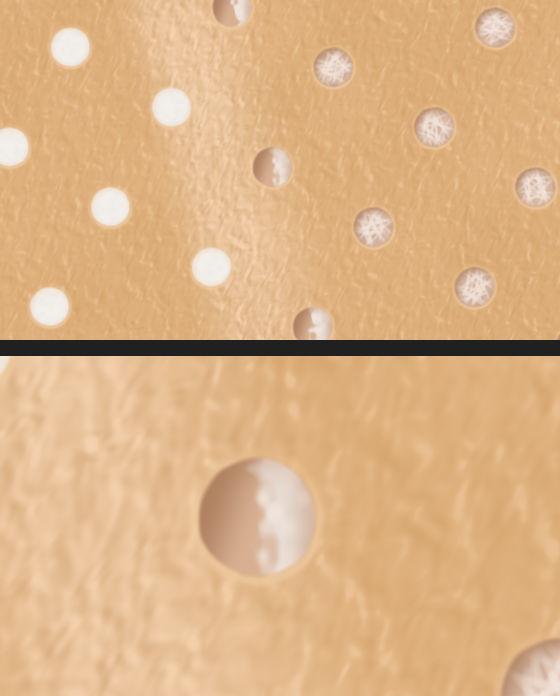
Top, the full canvas; bottom, a detail of the centre.
Reproduce this pattern procedurally as a Shadertoy shader.

```glsl
#define LEATHER vec3(0.868, 0.686, 0.482)
#define SHEEN vec3(0.920, 0.780, 0.635)
#define LIP vec3(0.930, 0.785, 0.620)
#define SHADOW vec3(0.690, 0.510, 0.385)
#define BACKING vec3(0.945, 0.930, 0.910)
#define FELT vec3(0.835, 0.715, 0.635)
#define STRAND vec3(0.950, 0.895, 0.860)
#define HOLE_RADIUS 0.0575
#define STEP_A vec2(0.2972, -0.1765)
#define STEP_B vec2(-0.1790, -0.2935)
#define ORIGIN vec2(-0.0225, 0.0086)
#define GRAIN_SCALE 46.0

float hash(vec2 p) {
    vec3 q = fract(vec3(p.xyx) * 0.1031);
    q += dot(q, q.yzx + 33.33);
    return fract((q.x + q.y) * q.z);
}

float noise(vec2 p) {
    vec2 i = floor(p), f = fract(p);
    f = f * f * (3.0 - 2.0 * f);
    return mix(mix(hash(i), hash(i + vec2(1, 0)), f.x),
               mix(hash(i + vec2(0, 1)), hash(i + vec2(1, 1)), f.x), f.y);
}

// Pebbled surface height, with cells slightly elongated along a diagonal
float grainHeight(vec2 p) {
    vec2 q = mat2(0.86, 0.50, -0.50, 0.86) * p * GRAIN_SCALE * vec2(1.25, 0.8) + 80.0;
    q += 0.9 * vec2(noise(q * 0.6 + 11.0), noise(q * 0.6 + 37.0));
    return 0.65 * noise(q) + 0.35 * noise(q * 2.1 + 19.0);
}

vec3 leather(vec2 p) {
    float across = p.x + 0.25 * p.y;
    float sheen = smoothstep(-0.38, -0.23, across) * (1.0 - smoothstep(-0.17, 0.10, across));
    vec2 toLight = vec2(0.0045, 0.0030);
    float relief = grainHeight(p + toLight) - grainHeight(p - toLight);
    float flecks = smoothstep(0.12, 0.42, relief);
    float cloud = noise(p * 5.0 + 23.0) - 0.5;

    vec3 col = mix(LEATHER, SHEEN, sheen * (0.72 + 0.35 * cloud));
    col += vec3(0.020, 0.025, 0.030) * cloud;
    col += vec3(0.055, 0.075, 0.095) * relief * (1.0 + 1.1 * sheen);
    col = mix(col, SHEEN + 0.03, flecks * (0.32 + 0.35 * sheen));
    return col;
}

// Crossing, gently curved fibres; q spans the unit disc
float fibres(vec2 q, float seed) {
    float cover = 0.0;
    for (int i = 0; i < 20; i++) {
        vec2 key = vec2(float(i) + 1.0, seed * 71.0 + 5.0);
        float angle = 6.2832 * hash(key);
        vec2 dir = vec2(cos(angle), sin(angle));
        float along = dot(q, dir);
        float offset = 1.1 * (hash(key + 17.0) - 0.5);
        float bend = 0.7 * (hash(key + 31.0) - 0.5);
        float d = abs(dot(q, vec2(-dir.y, dir.x)) - offset - bend * along * along);
        float reach = smoothstep(-0.55, -0.25, along + 0.5 * hash(key + 47.0));
        cover += 0.62 * reach * (1.0 - smoothstep(0.015, 0.11, d));
    }
    return 1.0 - exp(-cover);
}

// Fill of one hole: plain backing, half-lit wall, or fibrous felt
vec3 holeFill(vec2 q, float side, float seed) {
    float r = length(q);
    float rimShade = smoothstep(0.45, 1.0, r) * smoothstep(-0.35, 0.9, dot(q, vec2(-0.65, 0.76)));
    float rough = noise(q * 4.0 + seed * 50.0) - 0.5;

    if (side < -0.5) {
        vec3 col = BACKING + 0.02 * rough;
        return mix(col, SHEEN, 0.28 * smoothstep(0.72, 1.05, r) + 0.12 * rimShade);
    }
    if (side < 0.5) {
        float edge = q.x + 0.12 * q.y + 0.45 * rough - 0.20 * (seed - 0.5);
        vec3 wall = mix(SHADOW, vec3(0.84, 0.69, 0.57), smoothstep(-1.0, 0.05, q.x - 0.35 * q.y));
        vec3 lit = mix(BACKING - vec3(0.02, 0.05, 0.06), FELT, smoothstep(0.35, 1.1, q.x));
        vec3 col = mix(wall, lit + 0.05 * rough, smoothstep(-0.14, 0.18, edge));
        return mix(col, SHADOW, 0.35 * rimShade);
    }
    vec3 col = mix(FELT + 0.08 * rough, STRAND, fibres(q, seed) * (1.0 - 0.45 * smoothstep(0.65, 1.0, r)));
    return mix(col, SHADOW, 0.60 * rimShade + 0.18 * smoothstep(0.80, 1.0, r));
}

void mainImage(out vec4 fragColor, in vec2 fragCoord) {
    vec2 p = (fragCoord - 0.5 * iResolution.xy) / iResolution.y;

    // Nearest hole on the slanted lattice
    mat2 lattice = mat2(STEP_A, STEP_B);
    vec2 id = round(inverse(lattice) * (p - ORIGIN));
    vec2 q = (p - ORIGIN - lattice * id) / HOLE_RADIUS;
    float side = id.x - id.y;
    float seed = hash(id + 40.0);

    // Slightly uneven cut with a raised, lit lip
    float r = length(q) + 0.05 * (noise(q * 2.5 + seed * 90.0) - 0.5);
    float lipWidth = (r - 1.08) / 0.09;
    float lip = exp(-lipWidth * lipWidth) * (0.55 + 0.30 * dot(q, vec2(0.35, -0.8)));
    vec3 col = mix(leather(p), LIP, clamp(lip, 0.0, 0.8));

    float soft = 0.045 + 0.7 / (iResolution.y * HOLE_RADIUS);
    float inside = 1.0 - smoothstep(1.0 - soft, 1.0 + soft, r);
    col = mix(col, holeFill(q, side, seed), inside);
    fragColor = vec4(clamp(col, 0.0, 1.0), 1.0);
}
```
